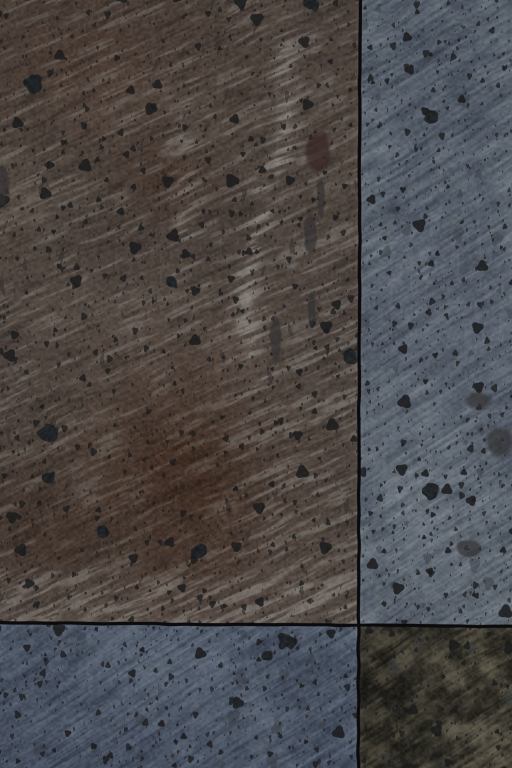
Reproduce this texture procedurally as a Shadertoy shader.

```glsl
// Four tooled stone slabs meeting at dark joints: warm brown, two blue greys, one olive.
// Rotated stretched noise makes the chisel grooves, jittered cells scatter the mineral
// flecks, and short loops add the larger chips and stains. Units are canvas heights.

float hash(vec2 p) {
    return fract(sin(dot(p, vec2(127.1, 311.7))) * 43758.5453);
}

float noise(vec2 p) {
    vec2 i = floor(p), f = fract(p);
    f = f * f * (3.0 - 2.0 * f);
    return mix(mix(hash(i), hash(i + vec2(1, 0)), f.x),
               mix(hash(i + vec2(0, 1)), hash(i + vec2(1, 1)), f.x), f.y);
}

float fbm(vec2 p) {
    float sum = 0.0, amp = 0.5;
    for (int i = 0; i < 4; i++) {
        sum += amp * noise(p);
        p = mat2(1.6, 1.2, -1.2, 1.6) * p + 7.3;
        amp *= 0.5;
    }
    return sum / 0.94;
}

vec2 rotate(vec2 p, float a) {
    return vec2(cos(a) * p.x + sin(a) * p.y, cos(a) * p.y - sin(a) * p.x);
}

// Broken chisel strokes running along the given angle
float grooves(vec2 p, float angle, float density) {
    vec2 q = rotate(p, angle);
    q.y += 0.006 * noise(q * 14.0);
    float coarse = noise(q * vec2(20.0, density));
    float fine = noise(q * vec2(55.0, density * 1.9) + 31.0);
    return 0.62 * coarse + 0.38 * fine;
}

// One irregular grain per grid cell, kept with the given chance
float flecks(vec2 p, float cells, float chance, float stretch, float seed) {
    vec2 q = rotate(p, 0.35 * seed) * cells;
    vec2 id = floor(q) + seed * 17.0;
    vec2 d = fract(q) - 0.3 - 0.4 * vec2(hash(id), hash(id + 5.1));
    d = rotate(d, 0.35 * -seed + 0.9 * (hash(id + 2.7) - 0.65));
    d.x *= stretch;
    float a = atan(d.y, d.x);
    float size = mix(0.09, 0.29, pow(hash(id + 9.4), 2.0));
    size *= 0.85 + 0.15 * cos(3.0 * a + 6.3 * hash(id + 3.3));
    float soft = 0.8 * cells / iResolution.y;
    return smoothstep(soft, -soft, length(d) - size) * step(hash(id + 8.2), chance);
}

float blob(vec2 p, vec2 centre, vec2 radius) {
    vec2 d = (p - centre) / radius;
    return exp(-dot(d, d));
}

void mainImage(out vec4 fragColor, in vec2 fragCoord) {
    float px = 1.0 / iResolution.y;
    vec2 p = fragCoord * px;
    float cloud = fbm(p * 7.0), grit = noise(p * 310.0), mottle = fbm(p * 42.0);

    // Joint positions
    float wobble = 0.0016 * (noise(p * 45.0) - 0.5);
    float dx = p.x - (0.4665 + 0.0025 * p.y) + wobble;
    float dy = p.y - (0.189 - 0.007 * p.x) + wobble;
    float right = smoothstep(-px, px, dx), upper = smoothstep(-px, px, dy);

    // Warm slab: rusty patches, pale worn bands, light strokes
    float rust = 0.9 * blob(p, vec2(0.24, 0.37), vec2(0.11, 0.13))
               + 0.6 * blob(p, vec2(0.22, 0.76), vec2(0.06, 0.05))
               + 0.5 * blob(p, vec2(0.05, 0.32), vec2(0.10, 0.09))
               + 0.4 * blob(p, vec2(0.10, 0.94), vec2(0.17, 0.12));
    float bandX = p.x - 0.335 - 0.13 * (p.y - 0.65) - 0.012 * sin(p.y * 17.0);
    float worn = exp(-pow(bandX / 0.018, 2.0)) * smoothstep(0.42, 0.6, p.y) * smoothstep(1.0, 0.88, p.y);
    worn += 0.6 * blob(p, vec2(0.24, 0.76), vec2(0.02, 0.13));
    worn += 0.5 * smoothstep(0.265, 0.235, p.y + 0.05 * (cloud - 0.5));
    worn += 0.35 * blob(p, vec2(0.40, 0.42), vec2(0.09, 0.25));
    float cut = grooves(p, 0.43, 200.0);
    vec3 warm = mix(vec3(0.315, 0.275, 0.252), vec3(0.255, 0.185, 0.145), clamp(rust * (0.5 + cloud), 0.0, 1.0));
    warm *= 0.82 + 0.3 * cloud;
    float stroke = smoothstep(0.5, 0.82, cut + 0.13 * worn);
    warm = mix(warm, vec3(0.46, 0.44, 0.415), stroke * clamp(0.55 + 0.4 * worn - 0.25 * rust, 0.0, 1.0));
    warm *= 0.84 + 0.16 * smoothstep(0.18, 0.42, cut);
    warm += 0.04 * worn;

    // Cool slabs: finer strokes and pale specks
    float coolCut = grooves(p + 3.0, 0.56, 230.0);
    vec3 cool = mix(vec3(0.295, 0.325, 0.37), vec3(0.375, 0.405, 0.44), smoothstep(0.25, 0.75, cloud * 0.6 + mottle * 0.4));
    cool += 0.17 * (coolCut - 0.5) + 0.04 * right * blob(p, vec2(0.58, 0.55), vec2(0.2, 0.35));
    cool *= mix(vec3(0.92, 0.94, 0.99), vec3(1), upper);

    // Olive corner slab: blotchy and dark towards its left
    vec3 olive = mix(vec3(0.13, 0.125, 0.105), vec3(0.34, 0.32, 0.27), smoothstep(0.25, 0.8, mottle * 0.65 + 0.35 * coolCut));
    olive *= 0.82 + 0.28 * smoothstep(0.47, 0.62, p.x);

    float warmSlab = (1.0 - right) * upper, oliveSlab = right * (1.0 - upper);
    vec3 col = mix(mix(cool, warm, warmSlab), olive, oliveSlab);
    col += 0.07 * (grit - 0.5);

    // Scattered faint slivers, then dark grains from coarse to fine
    col = mix(col, vec3(0.2, 0.175, 0.17), 0.55 * warmSlab * flecks(p, 21.0, 0.4, 3.2, 1.0));
    col = mix(col, vec3(0.21, 0.23, 0.25), 0.45 * (1.0 - warmSlab) * flecks(p, 24.0, 0.35, 1.4, 2.0));
    for (int i = 0; i < 4; i++) {
        float k = float(i);
        float grain = flecks(p, 29.0 + 19.0 * k, 0.30 + 0.04 * k, 1.0 + 0.25 * k, 3.0 + k);
        col = mix(col, vec3(0.105, 0.105, 0.11), grain * (0.86 - 0.09 * k));
    }

    // Soft stains: centre and radii
    vec4 stains[9] = vec4[9](vec4(0.413, 0.802, 0.016, 0.028), vec4(0.418, 0.743, 0.006, 0.025),
        vec4(0.359, 0.557, 0.008, 0.032), vec4(0.406, 0.596, 0.006, 0.022), vec4(0.404, 0.695, 0.008, 0.025),
        vec4(0.002, 0.76, 0.011, 0.026), vec4(0.622, 0.478, 0.018, 0.015), vec4(0.65, 0.425, 0.018, 0.022),
        vec4(0.61, 0.286, 0.017, 0.012));
    for (int i = 0; i < 9; i++) {
        vec2 d = (p - stains[i].xy) / stains[i].zw;
        float edge = length(d) + 0.7 * (mottle - 0.5);
        vec3 tint = i == 0 ? vec3(0.21, 0.14, 0.135) : vec3(0.19, 0.185, 0.19);
        col = mix(col, tint, 0.68 * smoothstep(1.1, 0.7, edge));
    }

    // Large dark chips: centre and radius
    vec3 chips[12] = vec3[12](vec3(0.043, 0.893, 0.012), vec3(0.404, 0.995, 0.010), vec3(0.064, 0.437, 0.012),
        vec3(0.064, 0.379, 0.008), vec3(0.259, 0.282, 0.009), vec3(0.373, 0.165, 0.011), vec3(0.347, 0.146, 0.007),
        vec3(0.456, 0.536, 0.009), vec3(0.561, 0.850, 0.009), vec3(0.560, 0.360, 0.010), vec3(0.224, 0.632, 0.008),
        vec3(0.134, 0.306, 0.008));
    for (int i = 0; i < 12; i++) {
        vec2 d = p - chips[i].xy;
        float r = chips[i].z * (0.65 + 0.7 * noise(d * 130.0 + float(i) * 9.0));
        col = mix(col, vec3(0.085, 0.1, 0.11) + 0.06 * grit, 0.95 * smoothstep(px, -px, length(d) - r));
    }

    // Chipped pale rims and the dark joints
    float joint = min(abs(dx), abs(dy));
    col += 0.035 * smoothstep(0.008, 0.003, joint) * mottle;
    col = mix(col, vec3(0.045, 0.045, 0.05), smoothstep(0.0018 + px, 0.0018 - px * 0.5, joint));
    fragColor = vec4(clamp(col, 0.0, 1.0), 1.0);
}
```
